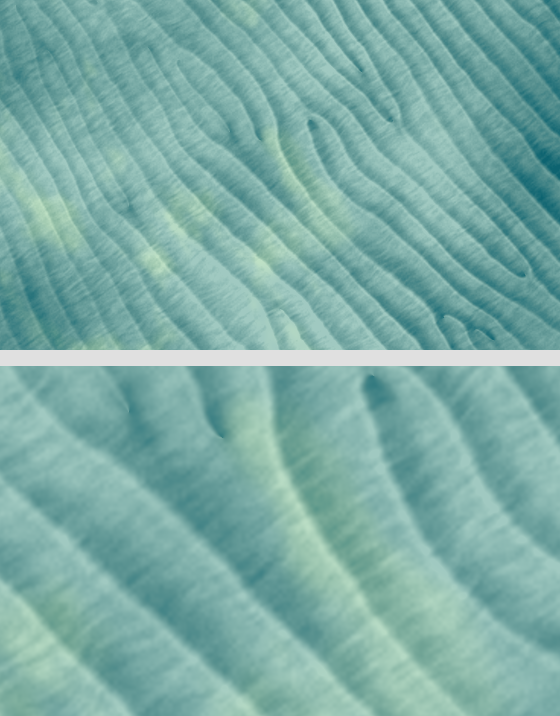
Top, the full canvas; bottom, a detail of the centre.
Reproduce this texture procedurally as a Shadertoy shader.

```glsl
#define SPACING 0.07
#define FORKS 16
#define RIDGE_DEPTH 0.44
#define CREST_GAIN 0.17
#define FIBRE_GAIN 0.24
#define BASE_LIGHT 0.90
#define DEEP vec3(0.05, 0.39, 0.44)
#define MID vec3(0.34, 0.565, 0.56)
#define PALE vec3(0.59, 0.76, 0.73)
#define SUNLIT vec3(0.13, 0.10, 0.02)

float hash(vec2 p) {
    vec3 q = fract(vec3(p.xyx) * 0.1031);
    q += dot(q, q.yzx + 33.33);
    return fract((q.x + q.y) * q.z);
}

float noise(vec2 p) {
    vec2 i = floor(p), f = fract(p);
    f = f * f * (3.0 - 2.0 * f);
    return mix(mix(hash(i), hash(i + vec2(1, 0)), f.x),
               mix(hash(i + vec2(0, 1)), hash(i + vec2(1, 1)), f.x), f.y);
}

float fbm(vec2 p) {
    float sum = 0.0, gain = 0.53;
    for (int i = 0; i < 4; i++) {
        sum += gain * noise(p);
        p = mat2(1.6, 1.2, -1.2, 1.6) * p + 17.3;
        gain *= 0.5;
    }
    return sum;
}

// Soft elliptical spot, 1 at its centre
float spot(vec2 p, vec2 centre, vec2 radius) {
    vec2 d = (p - centre) / radius;
    return exp(-dot(d, d));
}

void mainImage(out vec4 fragColor, in vec2 fragCoord) {
    vec2 p = fragCoord / iResolution.y;
    vec2 across = vec2(0.82, 0.57);
    vec2 along = vec2(0.57, -0.82);
    vec2 q = vec2(dot(p, across), dot(p, along));

    // Ripple phase: slanted, gently curved and wavering
    float phase = 0.76 * p.x + 0.45 * p.y + 0.13 * p.x * p.y - 0.06 * p.x * p.x;
    phase += 0.07 * (noise(p * 2.6 + 4.0) - 0.5);
    phase += 0.032 * (noise(q * vec2(9.0, 6.0) + 20.0) - 0.5);
    phase += 0.006 * (noise(q * 26.0 + 50.0) - 0.5);
    phase /= SPACING;

    // Each fork adds or ends one ripple and leaves a small hollow
    float hollow = 0.0;
    for (int i = 0; i < FORKS; i++) {
        float id = float(i);
        vec2 centre = vec2(1.6 * fract(id * 0.618 + 0.23), hash(vec2(id, 7.3)));
        vec2 d = p - centre;
        float side = mod(id, 2.0) * 2.0 - 1.0;
        phase += side * atan(d.y, d.x) / 6.2831853;
        vec2 e = vec2(dot(d, across) / 0.011, dot(d, along) / 0.045);
        hollow += exp(-dot(e, e)) * hash(vec2(id, 2.1));
    }

    // Profile: thin crest, shaded flank, slow return to light
    float t = fract(phase);
    float edge = min(t, 1.0 - t);
    float vary = noise(q * vec2(7.0, 3.5) + 80.0);
    float flank = smoothstep(0.0, 0.16, t)
                * (1.0 - smoothstep(0.18, 0.55 + 0.35 * vary, t));
    float crest = exp(-edge * edge / 0.005);
    float strength = mix(0.4, 1.0, vary) * mix(0.65, 1.2, smoothstep(0.2, 1.4, p.x));

    // Broad light and deep water
    float tone = BASE_LIGHT + 0.75 * (fbm(p * 2.3 + 9.0) - 0.5);
    tone -= 0.50 * spot(p, vec2(1.6, 0.58), vec2(0.27, 0.36));
    tone -= 0.22 * spot(p, vec2(1.3, 1.0), vec2(0.4, 0.2));
    tone -= 0.34 * spot(p, vec2(0.05, 0.12), vec2(0.3, 0.2));
    tone -= 0.20 * spot(p, vec2(0.0, 0.75), vec2(0.25, 0.15));
    tone += strength * (CREST_GAIN * crest - RIDGE_DEPTH * flank);
    tone -= 0.35 * hollow;

    // Fine sand fibres combed across the ripples
    vec2 comb = q + 0.012 * vec2(0.0, noise(p * 22.0));
    float fibre = noise(comb * vec2(32.0, 125.0)) + 0.5 * noise(comb * vec2(75.0, 190.0));
    tone += FIBRE_GAIN * (fibre - 0.75) * (0.5 + 0.5 * noise(p * 9.0));
    tone += 0.08 * (noise(p * 230.0) - 0.5);

    // Colour ramp, then warm patches of sunlight
    vec3 color = mix(DEEP, MID, clamp(tone / 0.52, 0.0, 1.0));
    color = mix(color, PALE, clamp((tone - 0.52) / 0.48, 0.0, 1.15));
    float sun = smoothstep(0.58, 0.82, fbm(q * vec2(7.0, 4.5) + 31.0));
    sun *= 1.0 - smoothstep(0.6, 1.4, p.x);
    fragColor = vec4(color + SUNLIT * sun, 1.0);
}
```
